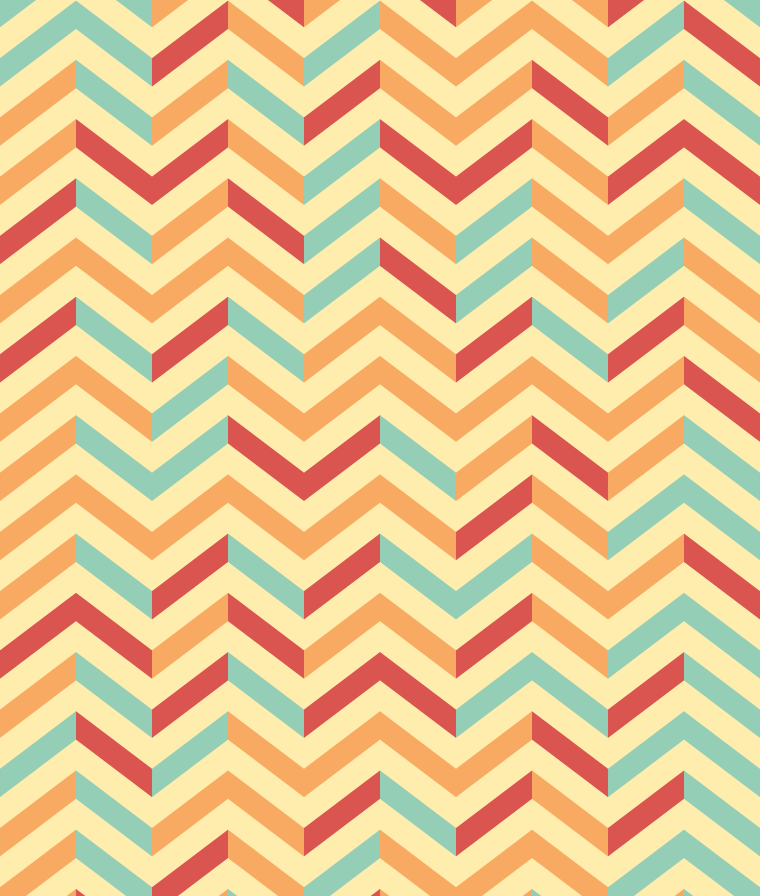
A WebGL 2 fragment shader for this pattern:

```glsl
#version 300 es
precision highp float;

uniform vec2 u_resolution;
out vec4 fragColor;

const vec3 CREAM  = vec3(0.995, 0.928, 0.680);
const vec3 ORANGE = vec3(0.973, 0.667, 0.388);
const vec3 TEAL   = vec3(0.584, 0.808, 0.714);
const vec3 RED    = vec3(0.853, 0.330, 0.312);

const float COLUMNS = 10.0;     // slanted bars across the canvas
const float ROWS = 15.13;       // zigzag bands down the canvas
const float RISE = 0.972;       // height of a zigzag, in band periods
const float BAND_WIDTH = 0.479; // coloured part of a band period

// Integer hash of a cell, from 0 to 1
float hash(vec2 cell, uint seed) {
    uvec2 q = uvec2(ivec2(cell) + 64);
    uint h = q.x * 7919u + q.y * 104729u + seed * 65537u;
    h = (h ^ (h >> 15)) * 739391u;
    h = (h ^ (h >> 13)) * 877573u;
    h ^= h >> 16;
    return float(h & 65535u) / 65536.0;
}

// Red bars never touch vertically; orange and teal loosely alternate
vec3 barColor(vec2 cell, uint seed) {
    float rank = hash(cell, seed);
    float above = hash(cell - vec2(0.0, 1.0), seed);
    float below = hash(cell + vec2(0.0, 1.0), seed);
    if (rank < 0.4 && rank < min(above, below)) return RED;
    float parity = mod(cell.x + cell.y, 2.0);
    float orangeChance = mix(0.29, 0.79, parity);
    return hash(cell, seed + 1u) < orangeChance ? ORANGE : TEAL;
}

// Depth of the zigzag: 0 on the peaks, 1 in the valleys
float zigzag(float x) {
    return abs(mod(x, 2.0) - 1.0);
}

// Antialiased coverage of a band centred on zero
float bandMask(float offset, float width, float blur) {
    return 1.0 - smoothstep(-blur, blur, abs(offset) - 0.5 * width);
}

// Bar colour, blended across the nearest column edge
vec3 blendedBar(float x, float row, float blur, uint seed) {
    float edge = floor(x + 0.5);
    vec3 left = barColor(vec2(edge - 1.0, row), seed);
    vec3 right = barColor(vec2(edge, row), seed);
    return mix(left, right, smoothstep(-blur, blur, x - edge));
}

void main() {
    vec2 uv = gl_FragCoord.xy / u_resolution;
    float x = uv.x * COLUMNS;

    // Band coordinate, counted downwards along the zigzag
    float v = (1.0 - uv.y) * ROWS - 0.01 - RISE * zigzag(x);
    float centred = v + 0.5 * (1.0 - BAND_WIDTH);
    float row = floor(centred);
    float offset = fract(centred) - 0.5;

    // Edge softness: about one pixel, in column and band units
    vec2 texel = vec2(COLUMNS, ROWS) / u_resolution;
    float bandBlur = 0.6 * length(texel * vec2(RISE, 1.0));
    float columnBlur = 0.6 * texel.x;

    float mask = bandMask(offset, BAND_WIDTH, bandBlur);
    vec3 bar = blendedBar(x, row, columnBlur, 5u);
    fragColor = vec4(mix(CREAM, bar, mask), 1.0);
}
```
